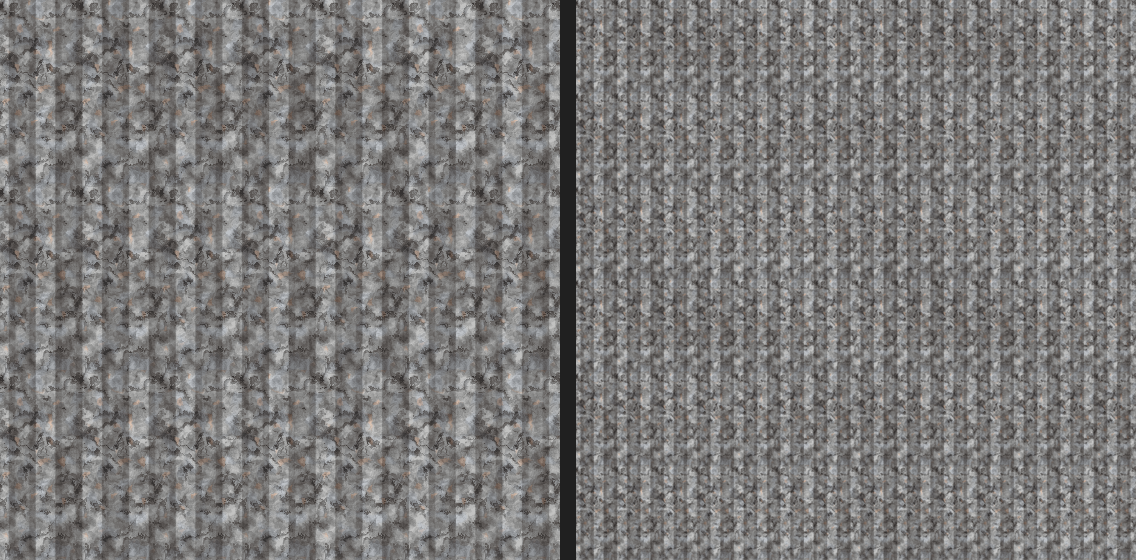
Left, the tile; right, the same tile 2 across and 2 down.
Reproduce this texture procedurally as a Shadertoy shader.

```glsl
// Grey rocky bark, tiled 7 by 3, shaded by 12 upright ribs with dark grooves.

const vec2 BARK_TILES = vec2(7.0, 3.0);
const float RIBS = 12.0;
const float RIB_PHASE = 0.486;
const float LEDGES = 9.0;
const vec3 SHADOW_TINT = vec3(1.05, 0.99, 0.96);
const vec3 LIGHT_TINT = vec3(1.0, 1.0, 0.995);
const vec3 RUST_TINT = vec3(1.22, 1.0, 0.86);
const vec3 COOL_TINT = vec3(0.98, 1.0, 1.03);

// Unit gradient of a lattice cell; cells wrap at the given period.
vec2 gradient(vec2 cell, vec2 period, float seed) {
    uvec2 c = uvec2(floor(mod(cell + 0.5, period)));
    uint h = c.x * 1597u + c.y * 51749u + uint(seed) * 7919u + 101u;
    h = (h ^ (h >> 15u)) * 739397u;
    h = (h ^ (h >> 13u)) * 912271u;
    h ^= h >> 16u;
    float angle = float(h & 65535u) * 6.28318 / 65536.0;
    return vec2(cos(angle), sin(angle));
}

// Gradient noise that repeats once per unit of p.
float noise(vec2 p, vec2 period, float seed) {
    p *= period;
    vec2 cell = floor(p), f = p - cell;
    vec2 u = f * f * f * (f * (f * 6.0 - 15.0) + 10.0);
    vec2 e = vec2(1.0, 0.0);
    float a = dot(gradient(cell, period, seed), f);
    float b = dot(gradient(cell + e.xy, period, seed), f - e.xy);
    float c = dot(gradient(cell + e.yx, period, seed), f - e.yx);
    float d = dot(gradient(cell + e.xx, period, seed), f - e.xx);
    return 1.4 * mix(mix(a, b, u.x), mix(c, d, u.x), u.y);
}

float fbm(vec2 p, vec2 period, float seed) {
    float sum = 0.0, amplitude = 0.5;
    for (int i = 0; i < 4; i++) {
        sum += amplitude * noise(p, period, seed + float(i));
        period *= 2.0;
        amplitude *= 0.75;
    }
    return sum;
}

float band(float x, float from, float to, float soft) {
    return smoothstep(from - soft, from + soft, x)
         - smoothstep(to - soft, to + soft, x);
}

// Brightness of the ribs: a lit face between two grooves.
float ribLight(float x) {
    float f = fract(x * RIBS - RIB_PHASE);
    float groove = band(f, 0.14, 0.28, 0.02) + band(f, 0.70, 0.84, 0.02);
    return 0.97 + 0.17 * band(f, 0.28, 0.70, 0.018) - 0.13 * groove;
}

// Broken scalloped ledges, each fading into shadow at its rim.
float ledgeShadow(vec2 p) {
    float wave = 1.2 * noise(p, vec2(3.0, 7.0), 11.0)
               + 0.65 * fbm(p, vec2(7.0, 15.0), 12.0);
    float f = fract(p.y * LEDGES + wave);
    float rim = smoothstep(0.48, 0.9, f) * (1.0 - smoothstep(0.9, 1.0, f));
    return rim * smoothstep(-0.3, 0.3, noise(p, vec2(4.0, 9.0), 17.0));
}

// Thin winding cracks along the zero line of a warped noise.
float crackLine(vec2 p) {
    float n = noise(p, vec2(2.0, 5.0), 21.0) + 0.3 * fbm(p, vec2(8.0, 18.0), 22.0);
    float presence = smoothstep(-0.1, 0.25, noise(p, vec2(3.0, 6.0), 27.0));
    return (1.0 - smoothstep(0.02, 0.14, abs(n))) * presence;
}

// Grey level of the bark surface.
float barkTone(vec2 p) {
    float tone = 0.50 + 0.10 * noise(p, vec2(3.0, 8.0), 31.0);
    tone += 0.24 * fbm(p, vec2(6.0, 14.0), 32.0);
    tone += 0.08 * smoothstep(0.1, 0.35, noise(p, vec2(5.0, 12.0), 37.0));
    return tone - 0.21 * ledgeShadow(p) - 0.15 * crackLine(p);
}

void mainImage(out vec4 fragColor, in vec2 fragCoord) {
    vec2 uv = fragCoord / iResolution.xy;
    vec2 p = uv * BARK_TILES;

    // Warp the plates so that their outlines look torn.
    vec2 warp = vec2(fbm(p, vec2(5.0, 12.0), 41.0), fbm(p, vec2(5.0, 12.0), 46.0));
    p += warp * vec2(0.06, 0.025);

    // Surface, ribs and slow weathering over the whole canvas.
    float tone = barkTone(p) * ribLight(uv.x);
    tone *= 1.0 + 0.08 * noise(uv, vec2(2.0, 3.0), 51.0);
    tone = clamp(tone, 0.2, 0.76);

    // Warm shadows, cool flakes and small rusty spots.
    vec3 color = tone * mix(SHADOW_TINT, LIGHT_TINT, smoothstep(0.25, 0.55, tone));
    float cool = smoothstep(0.05, 0.4, noise(p, vec2(5.0, 11.0), 52.0));
    float rust = smoothstep(0.38, 0.6, noise(p, vec2(7.0, 16.0), 53.0));
    color *= mix(vec3(1.0), COOL_TINT, cool);
    color *= mix(vec3(1.0), RUST_TINT, 0.6 * rust);
    fragColor = vec4(color, 1.0);
}
```
